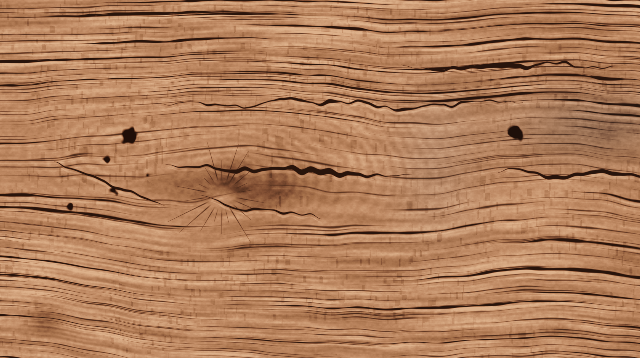
Give the GLSL for this texture, as a Shadertoy shader.

```glsl
float hash(vec2 p) {
    vec3 a = fract(p.xyx * vec3(0.1031, 0.1030, 0.0973));
    a += dot(a, a.yzx + 33.33);
    return fract((a.x + a.y) * a.z);
}

float noise(vec2 p) {
    vec2 i = floor(p), f = fract(p);
    f = f * f * (3.0 - 2.0 * f);
    return mix(mix(hash(i), hash(i + vec2(1, 0)), f.x),
               mix(hash(i + vec2(0, 1)), hash(i + vec2(1, 1)), f.x), f.y);
}

float fbm(vec2 p) {
    float sum = 0.0, amp = 0.5;
    for (int i = 0; i < 4; i++) {
        sum += amp * noise(p);
        p = p * 2.03 + 17.1;
        amp *= 0.5;
    }
    return sum / 0.9375;
}

float edge() { return max(0.0012, 0.6 / iResolution.y); }

float blob(vec2 p, vec2 centre, vec2 size) {
    vec2 d = (p - centre) / size;
    return exp(-dot(d, d));
}

// Grain height: fibres bulge around the knot and sag at the lower left
float grainHeight(vec2 p) {
    float v = 0.5 + (p.y - 0.5) * (1.0 - 0.42 * blob(p, vec2(0.52, 0.5), vec2(0.45, 0.24)));
    v += 0.09 * smoothstep(0.0, 0.9, p.x) * smoothstep(0.65, 0.15, p.y);
    return v + 0.045 * noise(p * vec2(2.6, 2.0)) + 0.007 * noise(p * vec2(13.0, 9.0));
}

// Scattered tapering cracks, frequent near the top and rare in the middle
float cracks(vec2 q, vec2 cell, float width, float density) {
    vec2 id = floor(q / cell);
    float cover = 0.0;
    for (int j = -1; j <= 1; j++)
    for (int i = -1; i <= 1; i++) {
        vec2 c = id + vec2(i, j);
        vec2 centre = (c + vec2(hash(c + 3.7), hash(c + 41.3))) * cell;
        float t = (q.x - centre.x) / (cell.x * mix(0.3, 0.95, hash(c + 71.9)));
        float chance = density * (0.2 + 0.8 * smoothstep(0.66, 0.76, centre.y)
                     + 0.35 * smoothstep(0.42, 0.25, centre.y));
        float w = width * mix(0.3, 1.0, hash(c + 93.1)) * (1.0 - t * t)
                * (0.4 + noise(vec2(q.x * 28.0, c.y * 5.3)));
        float d = abs(q.y - centre.y) - w;
        cover = max(cover, step(hash(c + 11.0), chance) * smoothstep(edge(), -edge(), d));
    }
    return cover;
}

// One long split from a to b with a ragged path
float split(vec2 p, vec2 a, vec2 b, float width) {
    float t = (p.x - a.x) / (b.x - a.x);
    float y = mix(a.y, b.y, t) + 0.03 * (noise(vec2(p.x * 9.0, a.y * 50.0)) - 0.5)
            + 0.012 * (noise(vec2(p.x * 38.0, a.x * 50.0)) - 0.5);
    float w = width * 4.0 * t * (1.0 - t) * (0.3 + 1.1 * noise(vec2(p.x * 24.0, b.y * 90.0)));
    return smoothstep(edge(), -edge(), abs(p.y - y) - w) * step(0.0, t) * step(t, 1.0);
}

float allCracks(vec2 p) {
    vec2 q = vec2(p.x, grainHeight(p));
    float c = cracks(q, vec2(0.62, 0.034), 0.0046, 0.8);
    c = max(c, 0.8 * cracks(q + 5.0, vec2(0.27, 0.021), 0.0022, 0.65));
    c = max(c, split(p, vec2(0.46, 0.53), vec2(1.15, 0.515), 0.0075));
    c = max(c, split(p, vec2(1.39, 0.52), vec2(1.86, 0.505), 0.0075));
    c = max(c, split(p, vec2(0.15, 0.545), vec2(0.46, 0.415), 0.005));
    c = max(c, split(p, vec2(0.56, 0.445), vec2(0.90, 0.385), 0.004));
    c = max(c, split(p, vec2(0.42, 0.72), vec2(1.46, 0.70), 0.005));
    return max(c, split(p, vec2(1.12, 0.82), vec2(1.74, 0.805), 0.006));
}

// Drying checks that radiate from the knot
float radialChecks(vec2 d) {
    float sector = atan(d.y, d.x) * 3.5, id = floor(sector), r = length(d);
    float reach = mix(0.07, 0.17, hash(vec2(id, 8.0)));
    float off = abs(fract(sector) - mix(0.3, 0.7, hash(vec2(id, 2.0)))) / 3.5 * r;
    return smoothstep(edge(), -edge(), off - 0.0022 * (1.0 - r / reach))
         * smoothstep(0.035, 0.06, r) * step(r, reach);
}

// Six wood colours from black cracks (0) to pale fibres (5)
vec3 woodColour(float t) {
    vec3 c = mix(vec3(0.10, 0.04, 0.02), vec3(0.33, 0.19, 0.12), clamp(t, 0.0, 1.0));
    c = mix(c, vec3(0.51, 0.31, 0.20), clamp(t - 1.0, 0.0, 1.0));
    c = mix(c, vec3(0.65, 0.44, 0.29), clamp(t - 2.0, 0.0, 1.0));
    c = mix(c, vec3(0.75, 0.54, 0.39), clamp(t - 3.0, 0.0, 1.0));
    return mix(c, vec3(0.84, 0.66, 0.51), clamp(t - 4.0, 0.0, 1.3));
}

void mainImage(out vec4 fragColor, in vec2 fragCoord) {
    vec2 p = fragCoord / iResolution.y;
    float v = grainHeight(p);

    // Broad shading, fibres and grit
    float tone = 4.0 + 1.5 * (fbm(p * vec2(2.2, 5.0)) - 0.5);
    float calm = smoothstep(0.22, 0.10, abs(p.y - 0.54));
    tone += mix(2.3, 1.0, calm) * (fbm(vec2(p.x * 3.0, v * 55.0)) - 0.5);
    tone += mix(1.5, 0.8, calm) * (noise(vec2(p.x * 9.0, v * 150.0)) - 0.5);
    tone += 1.1 * (fbm(p * vec2(110.0, 150.0)) - 0.5);

    // Growth rings around the left eye and the knot
    float eye = length((p - vec2(0.34, 0.59)) * vec2(0.8, 1.2)) + 0.05 * fbm(p * 6.0);
    float ring = length((p - vec2(0.62, 0.5)) * vec2(0.7, 1.3)) + 0.05 * fbm(p * 5.0);
    tone += 0.35 * sin(eye * 220.0) * blob(p, vec2(0.3, 0.58), vec2(0.22, 0.15));
    tone += 0.35 * sin(ring * 260.0) * blob(p, vec2(0.9, 0.55), vec2(0.35, 0.16));

    // Short upright checks across the fibres
    float row = floor(v * 60.0 + noise(p * 20.0));
    tone -= 0.8 * smoothstep(0.72, 0.9, noise(vec2(p.x * 120.0 + row * 3.7, row * 7.3)))
          * smoothstep(0.3, 0.65, noise(p * 5.0 + 9.0));

    // Dark stains and the pale heart of the knot
    float mottled = 0.5 + fbm(p * vec2(14.0, 20.0));
    tone -= 2.2 * mottled * blob(p, vec2(0.66, 0.47), vec2(0.19, 0.065));
    tone -= 1.1 * mottled * blob(p, vec2(1.68, 0.65), vec2(0.2, 0.09));
    tone -= 1.4 * mottled * blob(p, vec2(0.13, 0.1), vec2(0.04, 0.035));
    tone += 2.0 * mottled * blob(p, vec2(0.62, 0.45), vec2(0.04, 0.022));

    // Cracks with a lit lower lip
    float crack = max(allCracks(p), 0.8 * radialChecks(p - vec2(0.62, 0.455)));
    tone += 0.7 * allCracks(p + vec2(0.0, 0.009)) * (1.0 - crack);
    tone = mix(tone, 0.25, crack);

    // Worm holes
    for (int i = 0; i < 6; i++) {
        float k = float(i);
        vec2 centre = vec2(mix(0.15, 0.5, hash(vec2(k, 4.0))), mix(0.4, 0.6, hash(vec2(k, 9.0))));
        float radius = 0.007;
        if (i == 0) { centre = vec2(0.36, 0.62); radius = 0.02; }
        if (i == 1) { centre = vec2(1.44, 0.625); radius = 0.018; }
        float d = length(p - centre) + 0.02 * (noise(p * 70.0) - 0.5) - radius;
        tone = mix(tone, 0.1, smoothstep(0.004, -0.004, d));
    }

    // Weathered grey tint on the right
    vec3 colour = woodColour(tone);
    float grey = blob(p, vec2(1.66, 0.65), vec2(0.25, 0.1)) + 0.6 * blob(p, vec2(1.22, 0.55), vec2(0.12, 0.2));
    colour = mix(colour, vec3(dot(colour, vec3(0.35, 0.45, 0.2))) * vec3(1.08, 0.98, 0.92), 0.3 * grey);
    fragColor = vec4(colour, 1.0);
}
```
